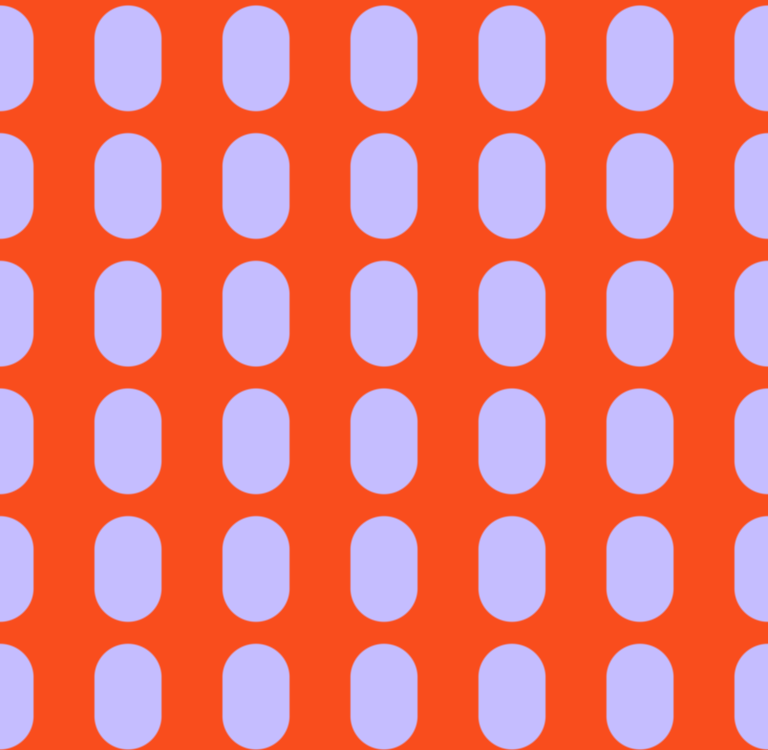
Write a Shadertoy shader that draws this pattern.

```glsl
// Upright lilac capsules in a square grid on a flat orange ground.
// The canvas is folded into unit cells and each cell draws one capsule
// from its signed distance, with a slightly soft edge.

const vec3 ORANGE = vec3(0.975, 0.302, 0.112);
const vec3 LILAC = vec3(0.774, 0.740, 1.0);

const vec2 CELLS = vec2(6.0, 5.875);      // repeats across and down
const vec2 FIRST_CENTER = vec2(0.0, 0.418); // lower left capsule, in cells
const vec2 HALF_SIZE = vec2(0.262, 0.414);  // capsule half extents, in cells
const float EDGE_SOFTNESS = 0.010;          // half width of the edge, in cells

// Signed distance to an upright capsule centred on the origin
float capsuleDistance(vec2 p, vec2 halfSize) {
    float radius = halfSize.x;
    p.y = max(abs(p.y) - (halfSize.y - radius), 0.0);
    return length(p) - radius;
}

// Offset from the nearest grid point
vec2 repeatCell(vec2 p, vec2 center) {
    return fract(p - center + 0.5) - 0.5;
}

// Coverage of a shape, never sharper than one pixel
float coverage(float dist, float softness, float pixel) {
    float w = max(softness, 0.75 * pixel);
    return 1.0 - smoothstep(-w, w, dist);
}

void mainImage(out vec4 fragColor, in vec2 fragCoord) {
    vec2 grid = fragCoord / iResolution.xy * CELLS;
    float pixel = CELLS.x / iResolution.x;

    // Repeated capsule
    vec2 local = repeatCell(grid, FIRST_CENTER);
    float dist = capsuleDistance(local, HALF_SIZE);
    float mask = coverage(dist, EDGE_SOFTNESS, pixel);

    fragColor = vec4(mix(ORANGE, LILAC, mask), 1.0);
}
```
